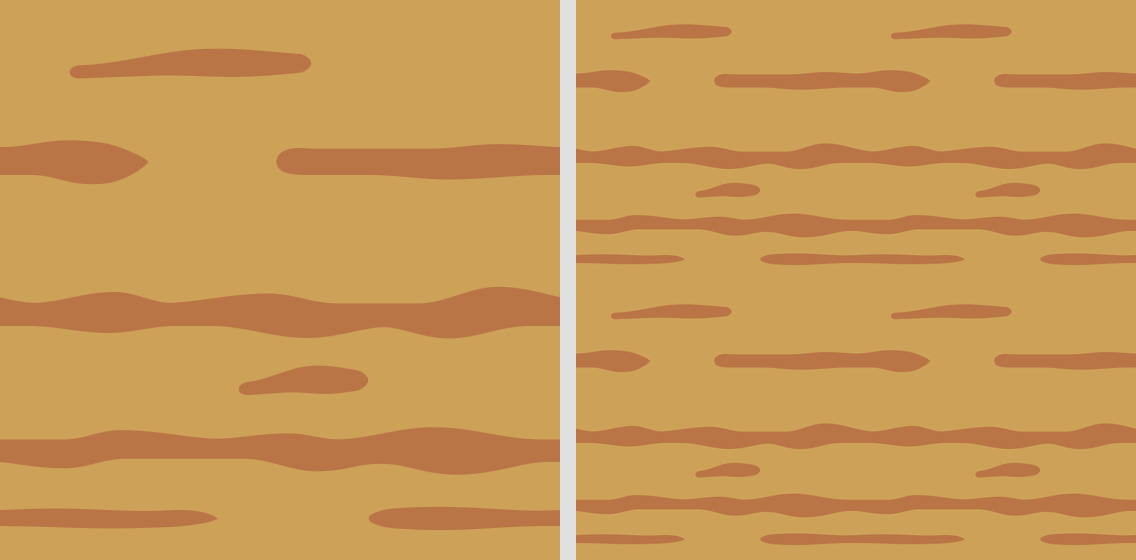
Left, the tile; right, the same tile 2 across and 2 down.
Write a Shadertoy shader that draws this pattern.

```glsl
float hash(vec2 p) {
    vec3 q = fract(p.xyx * vec3(0.1031, 0.1030, 0.0973));
    q += dot(q, q.yzx + 33.33);
    return fract((q.x + q.y) * q.z);
}

// Signed offset on a unit-long loop, so everything tiles
float wrap(float d) {
    return fract(d + 0.5) - 0.5;
}

// Smooth hump of height 1 with its own reach on either side
float hump(float d, float left, float right) {
    float t = min(abs(d) / (d < 0.0 ? left : right), 1.0);
    return 0.5 + 0.5 * cos(3.14159265 * t);
}

// Rounds off an end: 0 at the tip, 1 from reach onwards
float cap(float fromTip, float reach, float sharpness) {
    float t = 1.0 - clamp(fromTip / reach, 0.0, 1.0);
    return pow(1.0 - t * t, sharpness);
}

// Three irregular swellings along one edge of a streak
float swelling(float x, float seed) {
    float sum = 0.0;
    for (int i = 0; i < 3; i++) {
        vec2 key = vec2(seed, float(i) * 5.0 + 1.0);
        float centre = (float(i) + 0.25 + 0.5 * hash(key)) / 3.0;
        float left = mix(0.09, 0.21, hash(key + vec2(0.0, 1.0)));
        float right = mix(0.09, 0.21, hash(key + vec2(0.0, 2.0)));
        float height = mix(0.35, 1.0, hash(key + vec2(0.0, 3.0)));
        sum += height * hump(wrap(x - centre), left, right);
    }
    return sum;
}

// Positive inside the outline; y is measured from the middle line
float outline(float y, float top, float bottom, float ends, float inset) {
    return min(min(top * ends - y, y + bottom * ends), inset);
}

// Long streak; a length of 2 runs round the whole tile
float streak(vec2 p, vec4 shape, float swell, float seed) {
    float along = wrap(p.x - shape.z);
    float halfLength = 0.5 * shape.w;
    float ends = cap(along + halfLength, 0.05, 0.5) * cap(halfLength - along, 0.085, 0.75);
    float top = shape.y + swell * swelling(p.x, seed);
    float bottom = shape.y + swell * swelling(p.x, seed + 17.0);
    return outline(wrap(p.y - shape.x), top, bottom, ends, halfLength - abs(along));
}

// Short tilted fleck with a thin left and a full right part
float fleck(vec2 p, vec2 centre, float size) {
    float along = wrap(p.x - centre.x);
    float u = along / size;
    float ends = cap(along + 0.5 * size, 0.018, 0.5) * cap(0.5 * size - along, 0.022, 0.6);
    float top = 0.0117 + 0.021 * hump(u - 0.06, 0.52, 0.6);
    float bottom = 0.0117 + 0.008 * hump(u - 0.24, 0.4, 0.45);
    float y = wrap(p.y - centre.y) - 0.016 * clamp(u, -0.5, 0.5);
    return outline(y, top, bottom, ends, 0.5 * size - abs(along));
}

void mainImage(out vec4 fragColor, in vec2 fragCoord) {
    vec2 p = fragCoord / iResolution.xy;

    // Streaks: height, half thickness, centre, length
    vec4 streaks[4] = vec4[4](
        vec4(0.711, 0.0235, 0.879, 0.771),
        vec4(0.438, 0.0202, 0.0, 2.0),
        vec4(0.198, 0.0172, 0.0, 2.0),
        vec4(0.074, 0.0135, 0.023, 0.73));
    vec4 swells = vec4(0.018, 0.031, 0.031, 0.011);

    float inside = -1.0;
    for (int i = 0; i < 4; i++) {
        inside = max(inside, streak(p, streaks[i], swells[i], float(i) * 3.0 + 2.0));
    }

    // Flecks: centre, length
    vec3 flecks[2] = vec3[2](vec3(0.34, 0.879, 0.432), vec3(0.542, 0.313, 0.232));
    for (int i = 0; i < 2; i++) {
        inside = max(inside, fleck(p, flecks[i].xy, flecks[i].z));
    }

    vec3 sand = vec3(0.804, 0.635, 0.345);
    vec3 clay = vec3(0.729, 0.459, 0.275);
    float coverage = clamp(0.5 + inside / max(fwidth(inside), 1e-5), 0.0, 1.0);
    fragColor = vec4(mix(sand, clay, coverage), 1.0);
}
```
